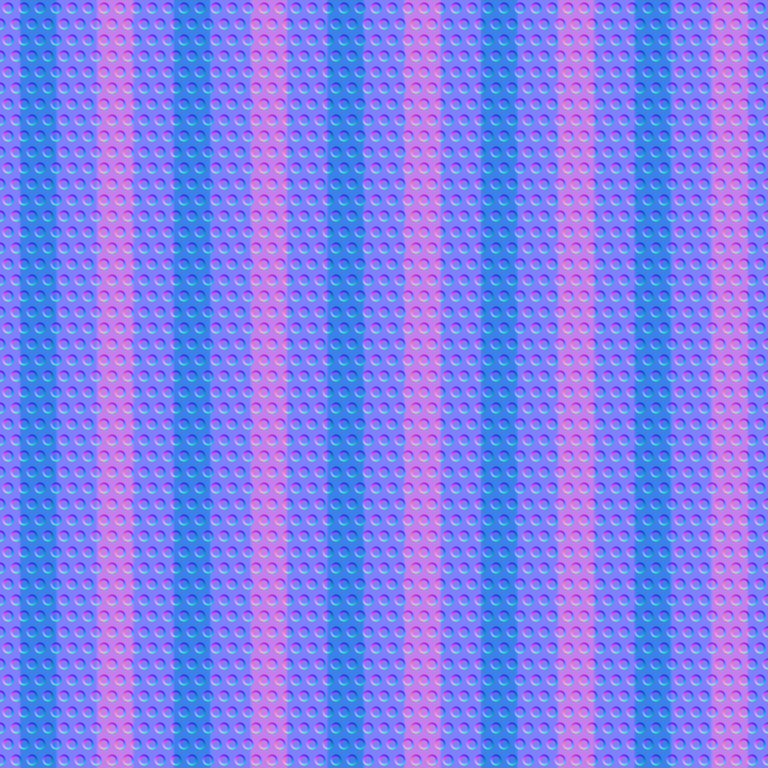
Reproduce this texture map procedurally as a Shadertoy shader.

```glsl
// Tangent-space normal map of a corrugated sheet pressed with round dimples.
// Five trapezoid waves run across; a staggered 48 by 48 grid of dimples adds
// its wall slopes to the wave slopes, and the sum is normalized and encoded.

// Sideways tilt of the sheet: flat crests and valleys, straight ramps between.
float waveTilt(float x) {
    float phase = fract(x * 5.0);
    float soft = max(0.012, 2.5 / iResolution.x);
    float falling = 1.0 - smoothstep(-soft, soft, abs(phase - 0.25) - 0.1175);
    float rising = 1.0 - smoothstep(-soft, soft, abs(phase - 0.75) - 0.1175);
    return 0.62 * (rising - falling);
}

// Inward tilt of the dimple walls; every other row is moved by half a cell.
vec2 dimpleTilt(vec2 uv) {
    vec2 grid = uv * 48.0;
    float shift = 0.5 - 0.5 * mod(floor(grid.y), 2.0);
    vec2 local = fract(grid + vec2(shift, 0.0)) - 0.5;
    float radius = length(local);
    float pixel = 48.0 / iResolution.y;
    float wall = 1.0 - smoothstep(0.03, max(0.09, 0.03 + 0.6 * pixel), abs(radius - 0.29));
    return -0.9 * wall * local / max(radius, 0.001);
}

void mainImage(out vec4 fragColor, in vec2 fragCoord) {
    vec2 uv = fragCoord / iResolution.xy;

    // Combine the slopes into one surface normal.
    vec2 tilt = vec2(waveTilt(uv.x), 0.0) + dimpleTilt(uv);
    vec3 normal = normalize(vec3(tilt, 1.0));

    // Encode from -1..1 to 0..1.
    fragColor = vec4(normal * 0.5 + 0.5, 1.0);
}
```
